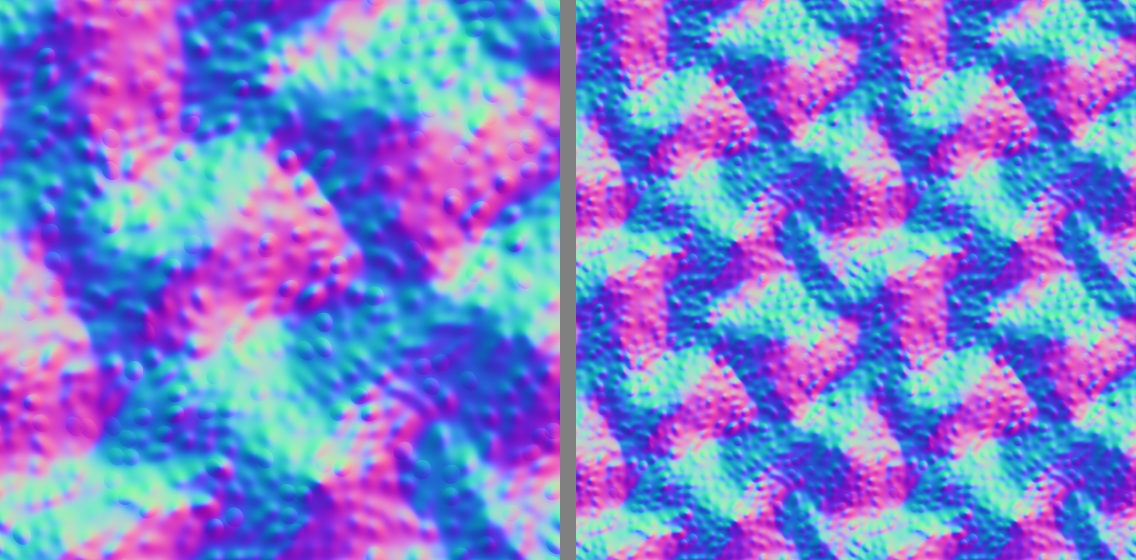
Left, the tile; right, the same tile 2 across and 2 down.
A three.js fragment shader for this texture map:

```glsl
varying vec2 vUv;

const float TAU = 6.2831853;

vec3 hash3(vec2 c) {
  vec3 q = fract(c.xyx * vec3(0.1031, 0.1030, 0.0973));
  q += dot(q, q.yzx + 33.33);
  return fract((q.xxy + q.yzz) * q.zyx);
}

// Tilt of one wave; whole-number wave vectors keep it periodic
vec2 wave(vec2 p, vec2 k, float phase) {
  return normalize(k) * cos(TAU * dot(k, p) + phase);
}

// Broad folds with an almost even steepness
vec2 foldTilt(vec2 p) {
  p += 0.045 * sin(TAU * vec2(2.0 * p.y + p.x, 2.0 * p.x - p.y) + vec2(0.7, 2.1));
  p += 0.014 * sin(TAU * vec2(5.0 * p.y - p.x, 4.0 * p.x + 2.0 * p.y) + vec2(3.0, 1.2));
  vec2 tilt = wave(p, vec2(1.0, -2.0), -2.8)
    + 0.9 * wave(p, vec2(2.0, 1.0), -2.5)
    + 0.8 * wave(p, vec2(3.0, -1.0), 1.0)
    + 0.7 * wave(p, vec2(1.0, 3.0), 4.2)
    + 0.4 * wave(p, vec2(4.0, 3.0), 0.4)
    + 0.3 * wave(p, vec2(2.0, -5.0), 2.6);
  return tilt * 1.35 / sqrt(0.4 + dot(tilt, tilt));
}

// Tilt of soft round bumps, one per wrapped cell; some carry a crisp rim
vec2 bumpTilt(vec2 p, float cells, float rimShare) {
  vec2 g = p * cells;
  vec2 base = floor(g);
  vec2 tilt = vec2(0.0);
  for (int j = -1; j <= 1; j++) {
    for (int i = -1; i <= 1; i++) {
      vec2 cell = base + vec2(float(i), float(j));
      vec3 h = hash3(mod(cell, cells) + cells);
      vec2 d = g - cell - 0.1 - 0.8 * h.xy;
      float r2 = dot(d, d);
      tilt += d * 10.0 * exp(-5.0 * r2) * mix(0.15, 0.65, h.z);
      float rim = 1.0 - smoothstep(0.42, 0.48, sqrt(r2));
      tilt += d * rim * step(1.0 - rimShare, fract(h.z * 7.0 + h.x));
    }
  }
  return tilt;
}

void main() {
  vec2 p = vUv;
  vec2 bent = p + 0.007 * sin(TAU * vec2(4.0 * p.y + p.x, 3.0 * p.x - 2.0 * p.y));

  // Grain fades in and out over the surface
  float grain = 0.85 + 0.25 * sin(TAU * (p.x + 2.0 * p.y) + 1.0)
    * sin(TAU * (2.0 * p.x - p.y) + 0.5);

  vec2 tilt = foldTilt(p)
    + grain * bumpTilt(bent, 28.0, 0.18)
    + 0.35 * bumpTilt(bent, 11.0, 0.0);

  // Pack the unit normal into colour
  vec3 normal = normalize(vec3(tilt, 1.0));
  gl_FragColor = vec4(normal * 0.5 + 0.5, 1.0);
}
```
